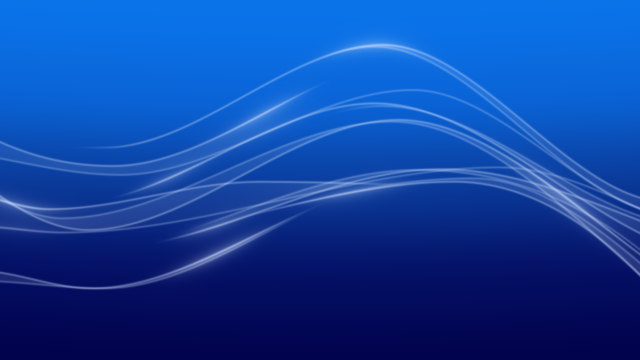
A Shadertoy shader for this background:

```glsl
// Translucent light ribbons waving across a blue vertical gradient.
#define LINE_WIDTH 0.0032
#define LINE_LIGHT 0.42
#define FILL_LIGHT 0.17
#define GLOW_LIGHT 0.45
#define GLOW_WIDTH 0.013
#define FADE_SOFTNESS 0.065
#define RIBBON_COLOR vec3(0.80, 0.87, 1.0)

// A wave running from the left edge through a trough and a crest to the right edge.
struct Strand {
    vec2 start;   // height and slope at x = 0
    vec2 trough;  // position of the low point
    vec2 crest;   // position of the high point
    vec2 end;     // height and slope at x = 1
    vec2 span;    // visible range of x
};

// Cubic between two heights with given end slopes
float hermite(float t, float y0, float m0, float y1, float m1) {
    float s = t * t * (3.0 - 2.0 * t);
    float r = 1.0 - t;
    return mix(y0, y1, s) + t * r * (m0 * r - m1 * t);
}

float strandHeight(Strand s, float x) {
    if (x < s.trough.x)
        return hermite(x / s.trough.x, s.start.x, s.start.y * s.trough.x, s.trough.y, 0.0);
    if (x < s.crest.x)
        return mix(s.trough.y, s.crest.y, smoothstep(s.trough.x, s.crest.x, x));
    float len = 1.0 - s.crest.x;
    return hermite((x - s.crest.x) / len, s.crest.y, 0.0, s.end.x, s.end.y * len);
}

float visibility(Strand s, float x) {
    return smoothstep(s.span.x - FADE_SOFTNESS, s.span.x + FADE_SOFTNESS, x)
         * (1.0 - smoothstep(s.span.y - FADE_SOFTNESS, s.span.y + FADE_SOFTNESS, x));
}

// Thin bright edge with a soft glow around its hot spot
float edgeLight(vec2 uv, Strand s, float y, float hot) {
    float h = 0.002;
    float aspect = iResolution.x / iResolution.y;
    float slope = (strandHeight(s, uv.x + h) - y) / (h * aspect);
    float d = abs(uv.y - y) * inversesqrt(1.0 + slope * slope);
    float w = max(LINE_WIDTH, 0.8 / iResolution.y);
    float line = exp(-d * d / (w * w)) * LINE_LIGHT * (1.0 + 0.7 * hot);
    float glow = exp(-d / GLOW_WIDTH) * GLOW_LIGHT * hot;
    return (line + glow) * visibility(s, uv.x);
}

// Two edges and the thin sheet stretched between them
float ribbon(vec2 uv, float hotX, Strand a, Strand b) {
    float ya = strandHeight(a, uv.x);
    float yb = strandHeight(b, uv.x);
    float hot = exp(-pow((uv.x - hotX) / 0.065, 2.0));
    float w = max(LINE_WIDTH, 1.0 / iResolution.y);
    float sheet = smoothstep(-w, w, uv.y - min(ya, yb))
                * smoothstep(-w, w, max(ya, yb) - uv.y)
                * exp(-14.0 * abs(ya - yb))
                * min(visibility(a, uv.x), visibility(b, uv.x));
    return edgeLight(uv, a, ya, hot) + 0.7 * edgeLight(uv, b, yb, 0.4 * hot)
         + FILL_LIGHT * sheet;
}

vec3 backdrop(vec2 uv) {
    float y = uv.y + 0.025 * sin(3.14159 * uv.x);
    vec3 c = mix(vec3(0.005, 0.01, 0.30), vec3(0.015, 0.06, 0.39), smoothstep(0.0, 0.28, y));
    c = mix(c, vec3(0.04, 0.24, 0.62), smoothstep(0.22, 0.56, y));
    c = mix(c, vec3(0.04, 0.39, 0.84), smoothstep(0.48, 0.77, y));
    return mix(c, vec3(0.04, 0.45, 0.91), smoothstep(0.70, 1.0, y));
}

void mainImage(out vec4 fragColor, in vec2 fragCoord) {
    vec2 uv = fragCoord / iResolution.xy;
    float light = 0.0;

    // Upper ribbons
    light += ribbon(uv, 0.58,
        Strand(vec2(0.59, 0.0), vec2(0.163, 0.590), vec2(0.599, 0.875), vec2(0.451, -0.53), vec2(0.17, 2.0)),
        Strand(vec2(0.59, 0.0), vec2(0.163, 0.592), vec2(0.586, 0.870), vec2(0.421, -0.6), vec2(0.55, 2.0)));
    light += ribbon(uv, 0.42,
        Strand(vec2(0.606, -0.8), vec2(0.176, 0.539), vec2(0.67, 0.85), vec2(0.45, -0.5), vec2(-1.0, 0.46)),
        Strand(vec2(0.56, -0.35), vec2(0.188, 0.514), vec2(0.645, 0.75), vec2(0.42, -0.7), vec2(-1.0, 2.0)));
    light += ribbon(uv, 0.25,
        Strand(vec2(0.43, 0.0), vec2(0.104, 0.433), vec2(0.586, 0.713), vec2(0.352, -0.9), vec2(0.23, 2.0)),
        Strand(vec2(0.43, 0.0), vec2(0.12, 0.43), vec2(0.60, 0.705), vec2(0.40, -0.6), vec2(0.57, 2.0)));

    // Middle ribbons
    light += ribbon(uv, 0.88,
        Strand(vec2(0.456, -1.25), vec2(0.137, 0.361), vec2(0.622, 0.667), vec2(0.294, -1.33), vec2(-1.0, 2.0)),
        Strand(vec2(0.449, -1.0), vec2(0.098, 0.394), vec2(0.612, 0.662), vec2(0.236, -1.6), vec2(-1.0, 2.0)));
    light += ribbon(uv, 0.02,
        Strand(vec2(0.444, -0.5), vec2(0.078, 0.419), vec2(0.404, 0.495), vec2(0.433, -0.2), vec2(-1.0, 0.58)),
        Strand(vec2(0.368, -0.15), vec2(0.098, 0.354), vec2(0.781, 0.535), vec2(0.42, -0.8), vec2(-1.0, 2.0)));

    // Lower ribbons
    light += ribbon(uv, 0.31,
        Strand(vec2(0.31, 0.0), vec2(0.143, 0.306), vec2(0.69, 0.53), vec2(0.387, -0.7), vec2(0.30, 2.0)),
        Strand(vec2(0.28, 0.0), vec2(0.078, 0.282), vec2(0.651, 0.528), vec2(0.306, -1.4), vec2(0.34, 2.0)));
    light += ribbon(uv, 0.55,
        Strand(vec2(0.31, 0.0), vec2(0.065, 0.306), vec2(0.71, 0.495), vec2(0.236, -1.8), vec2(0.42, 2.0)),
        Strand(vec2(0.32, 0.0), vec2(0.05, 0.32), vec2(0.74, 0.505), vec2(0.27, -1.5), vec2(0.60, 2.0)));
    light += ribbon(uv, 0.34,
        Strand(vec2(0.243, -0.27), vec2(0.143, 0.199), vec2(0.664, 0.502), vec2(0.40, -0.5), vec2(-1.0, 0.45)),
        Strand(vec2(0.218, -0.1), vec2(0.163, 0.199), vec2(0.664, 0.505), vec2(0.40, -0.5), vec2(-1.0, 0.43)));

    vec3 color = mix(backdrop(uv), RIBBON_COLOR, 1.0 - exp(-light));
    fragColor = vec4(color, 1.0);
}
```
